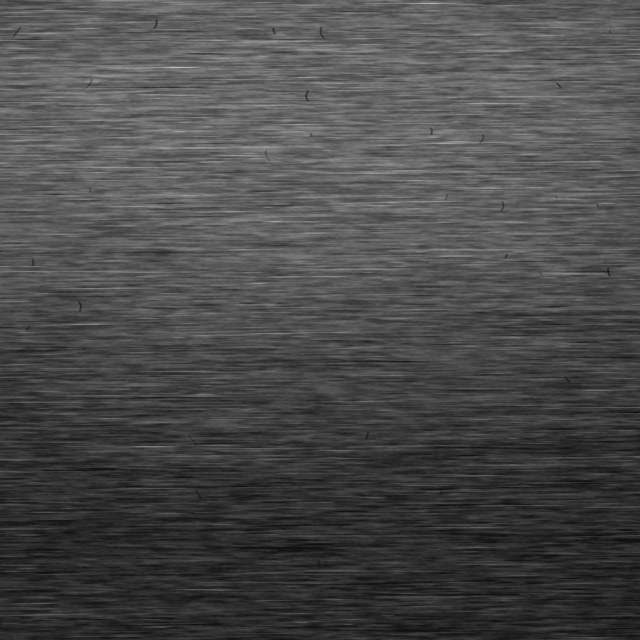
Reproduce this texture procedurally as a Shadertoy shader.

```glsl
float hash(vec2 p) {
    vec3 q = fract(p.xyx * vec3(0.1031, 0.1030, 0.0973));
    q += dot(q, q.yzx + 33.33);
    return fract((q.x + q.y) * q.z);
}

// One brushed row: smooth random values along x, shifted per row
float brushedRow(float x, float row) {
    x += 37.0 * hash(vec2(row, 7.0));
    float cell = floor(x);
    float blend = smoothstep(0.0, 1.0, x - cell);
    return mix(hash(vec2(cell, row)), hash(vec2(cell + 1.0, row)), blend);
}

// Long horizontal grain, centred on zero
float grain(vec2 uv, vec2 scale, float tilt) {
    vec2 p = vec2(uv.x, uv.y - tilt * uv.x + 1.0) * scale;
    float row = floor(p.y);
    float blend = smoothstep(0.1, 0.9, p.y - row);
    return mix(brushedRow(p.x, row), brushedRow(p.x, row + 1.0), blend) - 0.5;
}

// Thin scattered scratches, tapered at both ends
float scratches(vec2 uv, vec2 grid, float seed, float pixel) {
    float sum = 0.0;
    vec2 home = floor(uv * grid);
    for (int j = -1; j <= 1; j++)
    for (int i = -1; i <= 1; i++) {
        vec2 cell = home + vec2(i, j) + 20.0;
        vec2 key = cell + seed;
        vec2 jitter = vec2(hash(key), hash(key + 51.0));
        vec2 d = uv - (cell - 20.0 + jitter) / grid;
        float halfLength = mix(0.15, 0.9, hash(key + 93.0)) / grid.x;
        float tilt = mix(-0.012, 0.022, hash(key + 137.0));
        float line = 1.0 - smoothstep(0.0, 0.0007 + pixel * 0.7, abs(d.y - tilt * d.x));
        float taper = 1.0 - smoothstep(0.3, 1.0, abs(d.x) / halfLength);
        float strength = hash(key + 181.0);
        sum += line * taper * strength * strength;
    }
    return sum;
}

// Sparse short curled nicks, more common near the top
float nicks(vec2 uv, float pixel) {
    vec2 cell = floor(uv * 11.0);
    vec2 d = uv - (cell + 0.25 + 0.5 * vec2(hash(cell + 211.0), hash(cell + 223.0))) / 11.0;
    float size = mix(0.002, 0.011, hash(cell + 239.0));
    d.x -= (hash(cell + 251.0) - 0.5) * d.y + 0.002 * sin(d.y * 260.0 + cell.x);
    float stroke = 1.0 - smoothstep(0.0004, 0.0012 + pixel, abs(d.x));
    float ends = 1.0 - smoothstep(0.6, 1.0, abs(d.y) / size);
    float present = step(hash(cell + 263.0), 0.08 + 0.3 * uv.y);
    return stroke * ends * present * mix(0.3, 1.0, hash(cell + 277.0));
}

void mainImage(out vec4 fragColor, in vec2 fragCoord) {
    vec2 uv = fragCoord / iResolution.xy;
    float pixel = 1.0 / iResolution.y;

    // Soft light falling from the upper part
    float light = mix(0.165, 0.415, smoothstep(0.1, 0.84, uv.y));
    float side = 2.0 * uv.x - 0.9;
    light *= 1.0 - 0.11 * side * side;
    light *= 1.0 - 0.08 * smoothstep(0.85, 1.0, uv.y);

    // Brushed grain from broad bands to fine dashes
    float brushed = 0.45 * grain(uv, vec2(16.0, 420.0), 0.006)
                  + 0.45 * grain(uv, vec2(45.0, 290.0), -0.004)
                  + 0.22 * grain(uv, vec2(5.0, 110.0), 0.012)
                  + 0.20 * grain(uv, vec2(170.0, 500.0), 0.0);
    float contrast = 0.17 + 0.28 * light;
    float shade = light + brushed * contrast;

    // Bright and dark scratches, then nicks
    shade += 0.17 * scratches(uv, vec2(5.0, 75.0), 0.0, pixel) * (0.6 + light);
    shade += 0.13 * scratches(uv, vec2(16.0, 130.0), 311.0, pixel) * (0.6 + light);
    shade -= 0.16 * scratches(uv, vec2(7.0, 90.0), 617.0, pixel) * (0.4 + light);
    shade *= 1.0 - 0.5 * nicks(uv, pixel);

    fragColor = vec4(vec3(clamp(shade, 0.07, 0.75)), 1.0);
}
```
